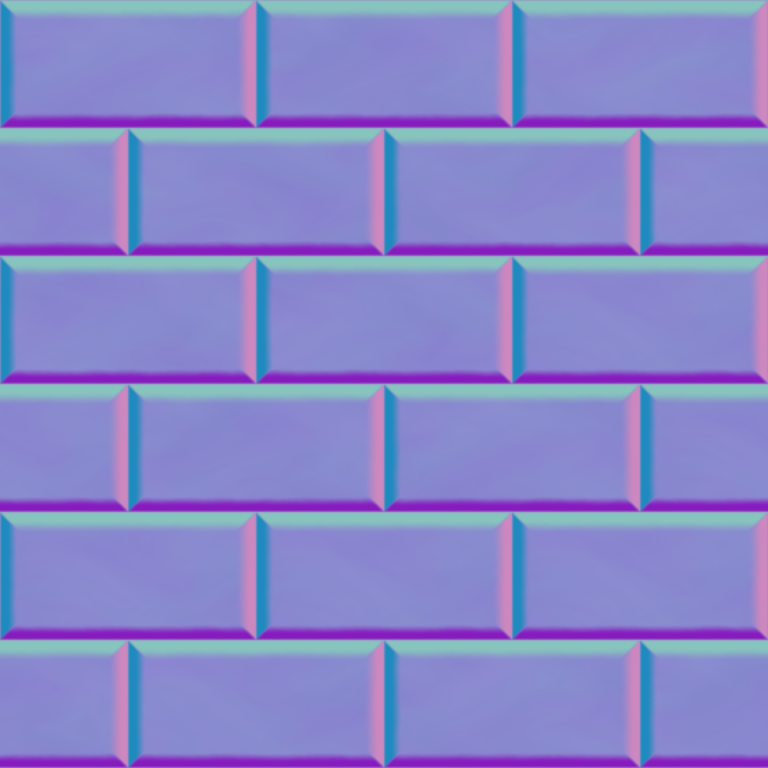
A WebGL 1 fragment shader for this texture map:

```glsl
precision highp float;

uniform vec2 u_resolution;

const vec2 BRICKS = vec2(3.0, 6.0);
const float BRICK_ASPECT = 2.0;

const vec3 FACE = vec3(0.535, 0.535, 0.81);
const vec3 TOP_BEVEL = vec3(0.53, 0.77, 0.745);
const vec3 BOTTOM_BEVEL = vec3(0.53, 0.11, 0.745);
const vec3 LEFT_BEVEL = vec3(0.12, 0.54, 0.745);
const vec3 RIGHT_BEVEL = vec3(0.81, 0.53, 0.745);
const vec3 JOINT = vec3(0.60, 0.56, 0.78);

float hash(vec2 cell) {
  return fract(sin(dot(cell, vec2(127.1, 311.7))) * 4375.85);
}

// Warped sines, roughly in the range -1 to 1
float layeredSines(vec2 p, float phase) {
  float sum = 0.0;
  float amplitude = 0.5;
  for (int i = 0; i < 4; i++) {
    p += 0.6 * sin(p.yx * 1.3 + phase);
    sum += amplitude * sin(p.x + phase) * cos(p.y - phase * 1.7);
    p = mat2(1.5, 0.9, -0.9, 1.5) * p;
    phase += 2.1;
    amplitude *= 0.6;
  }
  return sum;
}

// Full strength up to the flat width, then a soft falloff to the face
float bevel(float edgeDistance, float flatWidth, float fadeWidth) {
  return 1.0 - smoothstep(flatWidth, fadeWidth, edgeDistance);
}

vec3 brickColor(vec2 p, vec2 id) {
  float phase = 6.2832 * hash(id);

  // Faint uneven tilt of the glazed face
  float mottleX = layeredSines(p * vec2(3.0, 4.5), phase);
  float mottleY = layeredSines(p * vec2(2.6, 5.0) + 4.0, phase + 1.9);
  vec3 color = FACE + vec3(0.018 * mottleX, 0.027 * mottleY, 0.008 * mottleX);

  // Distances to the sides, with slightly wavering inner edges
  float waver = 0.006 * layeredSines(p * 9.0, phase + 3.0);
  vec2 low = p + waver;
  vec2 high = vec2(BRICK_ASPECT, 1.0) - p + waver;

  // Mitred corners: the nearer side takes over
  vec2 nearest = min(low, high);
  float horizontal = smoothstep(-0.025, 0.025, nearest.x - nearest.y);
  float vertical = 1.0 - horizontal;

  color = mix(color, LEFT_BEVEL, vertical * bevel(low.x, 0.05, 0.14));
  color = mix(color, RIGHT_BEVEL, vertical * bevel(high.x, 0.035, 0.16));
  color = mix(color, BOTTOM_BEVEL, horizontal * bevel(low.y, 0.045, 0.125));
  color = mix(color, TOP_BEVEL, horizontal * bevel(high.y, 0.06, 0.165));
  return color;
}

// Thin pale seam, softened over at least one pixel
float seam(vec2 p, vec2 pixel) {
  vec2 edge = min(p, vec2(BRICK_ASPECT, 1.0) - p);
  vec2 line = 1.0 - smoothstep(vec2(0.0), max(vec2(0.018), 1.5 * pixel), edge);
  return max(line.x, line.y);
}

void main() {
  vec2 uv = gl_FragCoord.xy / u_resolution;

  // Running bond: every other course shifts by half a brick
  vec2 grid = uv * BRICKS;
  float course = floor(grid.y);
  grid.x += 0.5 * mod(course + 1.0, 2.0);
  vec2 id = vec2(mod(floor(grid.x), BRICKS.x), course);

  // Brick space, measured in course heights
  vec2 brickSize = vec2(BRICK_ASPECT, 1.0);
  vec2 p = fract(grid) * brickSize;
  vec2 pixel = BRICKS * brickSize / u_resolution;

  vec3 color = brickColor(p, id);
  color = mix(color, JOINT, 0.65 * seam(p, pixel));
  gl_FragColor = vec4(color, 1.0);
}
```
